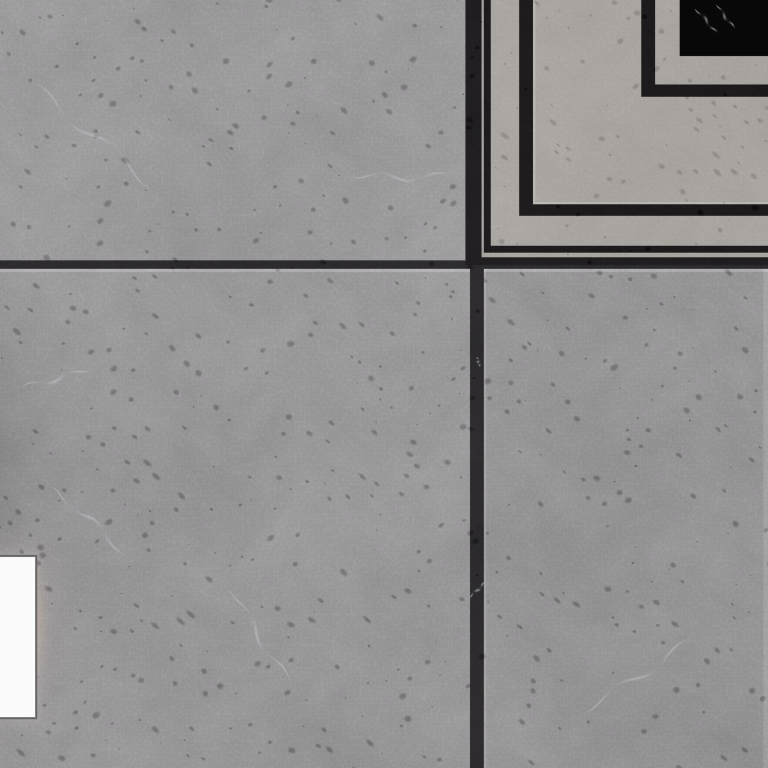
Reproduce this texture procedurally as a Shadertoy shader.

```glsl
// Grey stone tiles with dark seams, a nested frame inlay at top right and a white panel at lower left.

const vec3 STONE = vec3(0.606, 0.600, 0.606);
const vec3 INLAY = vec3(0.665, 0.648, 0.632);
const vec3 SEAM = vec3(0.175, 0.168, 0.177);
const vec3 FRAME = vec3(0.115, 0.106, 0.113);
const vec3 BLACK = vec3(0.035, 0.032, 0.035);
const vec3 PANEL = vec3(0.985);
const vec3 SCRATCH = vec3(0.75, 0.75, 0.76);

const vec2 INLAY_CORNER = vec2(0.628, 0.663);
const vec2 PANEL_MIN = vec2(-0.1, 0.065);
const vec2 PANEL_MAX = vec2(0.047, 0.276);
const float MOTTLE = 0.020;
const float GRAIN = 0.045;
const float SPECK = 0.13;
const float EDGE = 0.0009;

// Scratch start and end points
const int SCRATCHES = 10;
const vec4 SCRATCH_ENDS[SCRATCHES] = vec4[SCRATCHES](
    vec4(0.05, 0.89, 0.20, 0.75), vec4(0.46, 0.768, 0.59, 0.773),
    vec4(0.07, 0.365, 0.165, 0.275), vec4(0.765, 0.073, 0.90, 0.17),
    vec4(0.03, 0.498, 0.12, 0.518), vec4(0.30, 0.23, 0.38, 0.11),
    vec4(0.612, 0.222, 0.632, 0.243), vec4(0.905, 0.988, 0.935, 0.957),
    vec4(0.933, 0.993, 0.957, 0.963), vec4(0.621, 0.535, 0.625, 0.522));

vec2 hash2(vec2 p) {
    vec3 q = fract(p.xyx * vec3(0.1031, 0.1030, 0.0973));
    q += dot(q, q.yzx + 33.33);
    return fract((q.xx + q.yz) * q.zy);
}

// Cellular noise: x is the nearest distance, y a random value of that cell
vec2 cellular(vec2 p) {
    vec2 cell = floor(p), best = vec2(9.0, 0.0);
    for (int j = -1; j <= 1; j++)
    for (int i = -1; i <= 1; i++) {
        vec2 id = cell + vec2(i, j);
        vec2 h = hash2(id);
        float d = length(id + 0.15 + 0.7 * h - p);
        if (d < best.x) best = vec2(d, hash2(id + 57.0).x);
    }
    return best;
}

// Rotated, warped sine layers
float layeredSines(vec2 p) {
    float sum = 0.0, amp = 0.5;
    for (int i = 0; i < 7; i++) {
        sum += amp * sin(p.x + 1.4 * sin(p.y + sum)) * cos(p.y * 0.8);
        p = mat2(1.3, 1.05, -1.05, 1.3) * p + 3.1;
        amp *= 0.74;
    }
    return sum;
}

float edgeWidth() { return max(EDGE, 0.7 / iResolution.y); }

float above(float x, float edge) {
    return smoothstep(-edgeWidth(), edgeWidth(), x - edge);
}

float band(float x, float lo, float hi) { return above(x, lo) * (1.0 - above(x, hi)); }

// Area to the upper right of a corner
float quadrant(vec2 p, vec2 corner) { return above(p.x, corner.x) * above(p.y, corner.y); }

float frame(vec2 p, vec2 corner, vec2 width) {
    return quadrant(p, corner) * (1.0 - quadrant(p, corner + width));
}

float boxDistance(vec2 p, vec2 lo, vec2 hi) {
    vec2 d = abs(p - 0.5 * (lo + hi)) - 0.5 * (hi - lo);
    return length(max(d, 0.0)) + min(max(d.x, d.y), 0.0);
}

float scratch(vec2 p, vec4 ends) {
    vec2 a = ends.xy, dir = ends.zw - a;
    float t = clamp(dot(p - a, dir) / dot(dir, dir), 0.0, 1.0);
    float bend = length(dir) * 0.05 * sin(t * 9.0 + a.x * 40.0) * sin(3.1416 * t);
    float d = length(p - a - t * dir - bend * normalize(vec2(-dir.y, dir.x)));
    float width = 0.0006 + 0.0012 * sin(3.1416 * t);
    return exp(-d * d / (width * width)) * (0.55 + 0.45 * sin(t * 17.0));
}

// Brightness offset of the stone: clouds, brushed grain and dark pits
float stoneTone(vec2 p) {
    vec2 warped = p + 0.012 * vec2(sin(p.y * 31.0), sin(p.x * 27.0));
    float tone = MOTTLE * layeredSines(warped * 11.0);
    tone += 0.5 * MOTTLE * layeredSines(warped.yx * vec2(70.0, 45.0));
    tone += GRAIN * (cellular(p * vec2(260.0, 200.0)).x - 0.45);
    vec2 pit = cellular(mat2(0.85, 0.5, -0.5, 0.85) * warped * vec2(42.0, 55.0));
    float size = 0.05 + 0.25 * fract(pit.y * 7.0);
    tone -= SPECK * step(0.72, pit.y) * (1.0 - smoothstep(0.3 * size, size, pit.x));
    return tone;
}

void mainImage(out vec4 fragColor, in vec2 fragCoord) {
    vec2 p = fragCoord / iResolution.xy;

    // Stone with broad light and shade
    float tone = stoneTone(p);
    float shade = 0.018 * (p.y - 0.5) - 0.012 * above(p.x, 0.63);
    shade -= 0.07 * exp(-p.x * 16.0) * exp(-pow((p.y - 0.39) * 7.0, 2.0));
    shade += 0.05 * above(p.x, 0.994);
    vec3 col = STONE + shade + tone;

    // Pale lips beside the seams
    col += 0.09 * band(p.y, 0.646, 0.650) + 0.05 * band(p.x, 0.630, 0.633);

    // Inlay of nested frames
    float inlay = quadrant(p, INLAY_CORNER);
    col = mix(col, INLAY + 0.7 * tone, inlay);
    float lines = frame(p, vec2(0.630, 0.671), vec2(0.009));
    lines = max(lines, frame(p, vec2(0.676, 0.719), vec2(0.018, 0.015)));
    lines = max(lines, frame(p, vec2(0.835, 0.874), vec2(0.018, 0.016)));
    col += 0.07 * frame(p, vec2(0.694, 0.734), vec2(0.003));
    col = mix(col, FRAME + 0.4 * tone, lines);
    col = mix(col, BLACK, quadrant(p, vec2(0.885, 0.927)));

    // Seams
    float upper = above(p.y, 0.655);
    float seam = band(p.x, mix(0.612, 0.606, upper), mix(0.630, 0.627, upper));
    seam = max(seam, band(p.y, 0.650, mix(0.661, 0.665, above(p.x, 0.62))));
    col = mix(col, SEAM + 0.4 * tone - 0.05 * upper * above(p.x, 0.606), seam);

    // Scratches
    for (int i = 0; i < SCRATCHES; i++)
        col = mix(col, SCRATCH, 0.6 * scratch(p, SCRATCH_ENDS[i]));

    // White panel with a thin rim and warm spill
    float d = boxDistance(p, PANEL_MIN, PANEL_MAX);
    float warmth = exp(-max(d, 0.0) * 110.0) * exp(-pow((p.y - 0.19) * 14.0, 2.0));
    col += warmth * vec3(0.09, 0.04, -0.01) + 0.05 * exp(-max(d, 0.0) * 120.0);
    col = mix(col, vec3(0.40), 1.0 - above(d, 0.0015));
    col = mix(col, PANEL, 1.0 - above(d, -0.0012));

    fragColor = vec4(clamp(col, 0.0, 1.0), 1.0);
}
```
